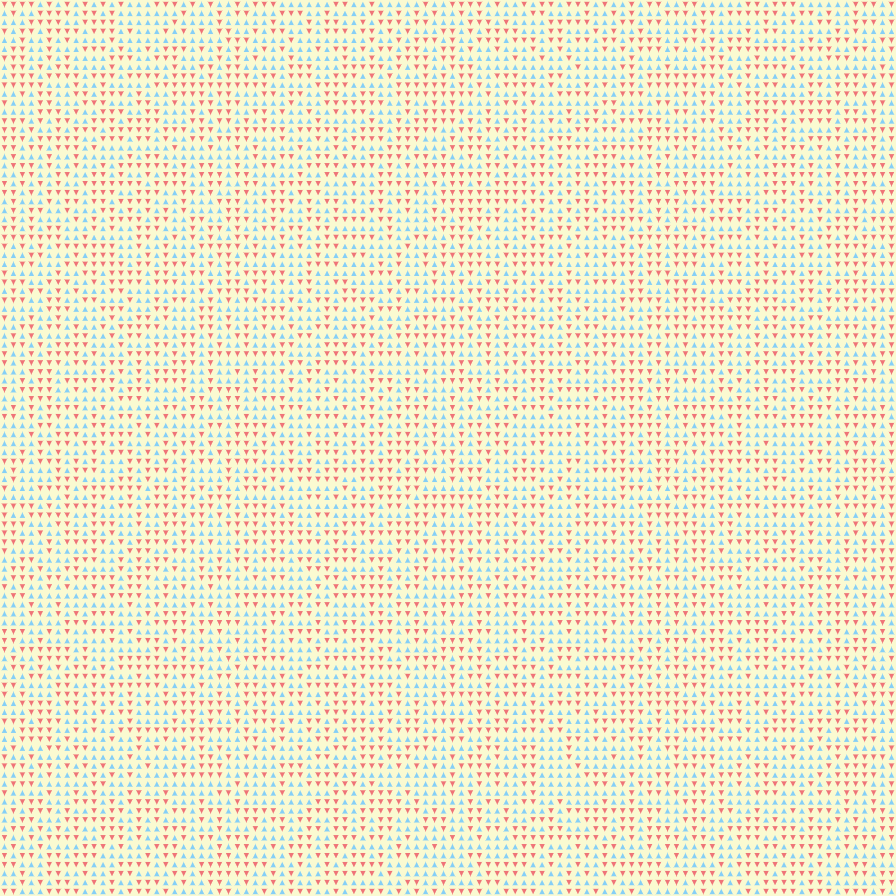
Give the GLSL for this pattern, as a WebGL 1 fragment shader.

```glsl
precision highp float;
// Dense grid of small triangles: blue ones point up, red ones point down.

#define CELLS 100.0        // repeats across and down
#define TRI_SIZE 0.6       // base and height of a triangle, in cells
#define RED_SHARE 0.48     // threshold for turning a triangle red
#define COLUMN_BIAS 0.22   // how strongly a column favours one colour
#define ROW_BIAS 0.22      // how strongly a row favours one colour
#define CREAM vec3(0.98, 0.98, 0.82)
#define BLUE vec3(0.52, 0.81, 0.97)
#define RED vec3(0.94, 0.45, 0.47)

uniform vec2 u_resolution;

float hash(vec2 p) {
  vec3 q = fract(vec3(p.xyx) * 0.1031);
  q += dot(q, q.yzx + 33.33);
  return fract((q.x + q.y) * q.z);
}

// Signed distance to an upright isosceles triangle with equal base and height
float triangleDistance(vec2 p, float size) {
  float halfSize = 0.5 * size;
  float side = (abs(p.x) - 0.5 * (halfSize - p.y)) / sqrt(1.25);
  return max(side, -halfSize - p.y);
}

// Random choice per cell, leaning towards a shared colour along rows and columns
float isRed(vec2 cell) {
  float column = hash(vec2(cell.x, 211.0)) - 0.5;
  float row = hash(vec2(157.0, cell.y)) - 0.5;
  float score = hash(cell + 17.0) + COLUMN_BIAS * column + ROW_BIAS * row;
  return step(score, RED_SHARE);
}

void main() {
  float extent = min(u_resolution.x, u_resolution.y);
  vec2 grid = gl_FragCoord.xy / extent * CELLS;
  float pixel = CELLS / extent;

  vec2 cell = floor(grid);
  vec2 local = fract(grid) - 0.5;

  // Red triangles are flipped
  float red = isRed(cell);
  local.y *= 1.0 - 2.0 * red;

  // Edge smoothed over one pixel
  float dist = triangleDistance(local, TRI_SIZE);
  float coverage = clamp(0.5 - dist / pixel, 0.0, 1.0);

  gl_FragColor = vec4(mix(CREAM, mix(BLUE, RED, red), coverage), 1.0);
}
```
